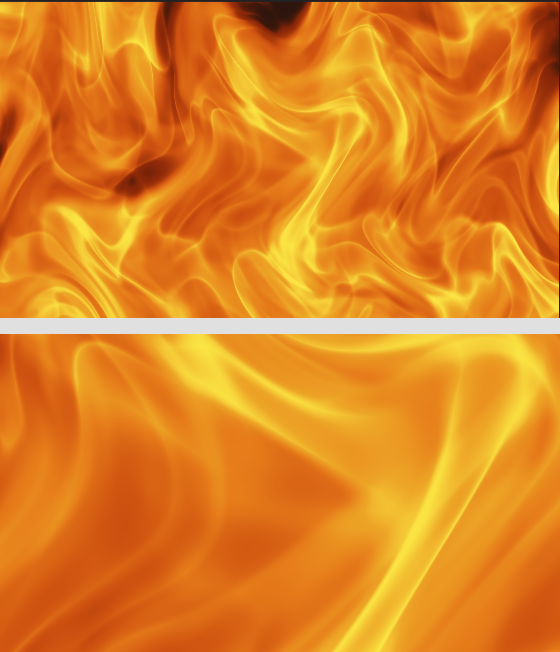
Top: the whole. Bottom: its middle third, enlarged.
Reproduce this texture procedurally as a WebGL 1 fragment shader.

```glsl
precision highp float;
uniform vec2 u_resolution;

#define FLAME_SCALE vec2(3.2, 2.4)
#define CURL_STEP 0.13
#define SHEET_GAIN 1.35
#define SHEET_FADE 0.17
#define CRISP_EDGE 0.03
#define BLURRED_EDGE 0.15
#define RIM_GAIN 1.0
#define FIBRE_GAIN 0.4
#define BODY_GAIN 1.5
#define POCKET_GAIN 2.6
#define HEAT_BIAS -0.66
#define HEAT_CONTRAST 1.6

const vec3 SOOT = vec3(0.17, 0.08, 0.05);
const vec3 EMBER = vec3(0.53, 0.15, 0.03);
const vec3 RUST = vec3(0.80, 0.31, 0.06);
const vec3 ORANGE = vec3(0.90, 0.48, 0.10);
const vec3 AMBER = vec3(0.93, 0.65, 0.15);
const vec3 YELLOW = vec3(0.98, 0.89, 0.26);
const vec3 FRAME = vec3(0.14, 0.13, 0.14);

vec2 hashGradient(vec2 cell) {
  vec2 k = vec2(dot(cell, vec2(127.1, 311.7)), dot(cell, vec2(269.5, 183.3)));
  return fract(sin(k) * 43758.5453) * 2.0 - 1.0;
}

// Gradient noise, centred on zero
float noise(vec2 p) {
  vec2 i = floor(p), f = fract(p);
  vec2 u = f * f * f * (f * (f * 6.0 - 15.0) + 10.0);
  vec2 e = vec2(1.0, 0.0);
  float low = mix(dot(hashGradient(i), f),
                  dot(hashGradient(i + e.xy), f - e.xy), u.x);
  float high = mix(dot(hashGradient(i + e.yx), f - e.yx),
                   dot(hashGradient(i + e.xx), f - e.xx), u.x);
  return mix(low, high, u.y);
}

// Divergence-free flow that rolls the flames into curls
vec2 curl(vec2 p) {
  vec2 e = vec2(0.02, 0.0);
  float n = noise(p);
  return vec2(noise(p + e.yx) - n, n - noise(p + e.xy)) / e.x;
}

vec2 rotate(vec2 p, float angle) {
  float c = cos(angle), s = sin(angle);
  return vec2(c * p.x - s * p.y, s * p.x + c * p.y);
}

// Steep on one side, fading away on the other
float sheet(float d, float softness) {
  return smoothstep(-softness, softness, d) * exp(-max(d, 0.0) / SHEET_FADE);
}

// Colour stops lie at the middle of each tone's share of the area
vec3 fireColor(float heat) {
  vec3 c = mix(SOOT, EMBER, smoothstep(0.0, 0.055, heat));
  c = mix(c, RUST, clamp((heat - 0.055) / 0.19, 0.0, 1.0));
  c = mix(c, ORANGE, clamp((heat - 0.245) / 0.30, 0.0, 1.0));
  c = mix(c, AMBER, clamp((heat - 0.545) / 0.25, 0.0, 1.0));
  return mix(c, YELLOW, clamp((heat - 0.795) / 0.165, 0.0, 1.0));
}

void main() {
  vec2 uv = gl_FragCoord.xy / u_resolution;
  vec2 p = gl_FragCoord.xy / u_resolution.y * FLAME_SCALE + vec2(3.7, 8.2);

  // Flow shared by all flames
  vec2 q = p;
  for (int i = 0; i < 3; i++) q += CURL_STEP * curl(q * 0.8);

  // Broad masses and deep dark pockets
  float body = noise(q * 0.6 + 5.3) + 0.6 * noise(q * 1.3 + 21.0);
  float hollow = noise(q * 0.75 + 40.7) + 0.3 * noise(q * 1.9 + 3.0);
  float pocket = smoothstep(0.12, 0.5, hollow);

  // Translucent sheets, each curling its own way so that they cross
  float sheets = 0.0, rims = 0.0;
  for (int i = 0; i < 5; i++) {
    float k = float(i);
    vec2 s = q;
    for (int j = 0; j < 3; j++) s += CURL_STEP * curl(s * 1.1 + 13.7 * k);
    vec2 t = rotate(s, 0.5 * k) * (0.75 + 0.25 * k) + 17.3 * k;
    float weight = 1.0 - 0.12 * k;
    float fold = noise(t) + 0.22 * noise(t * 2.3 + 4.0) - 0.05;
    float focus = smoothstep(-0.15, 0.3, noise(p * 1.1 + 9.1 * k));
    sheets += weight * sheet(fold, mix(BLURRED_EDGE, CRISP_EDGE, focus));
    rims += focus * weight * exp(-abs(fold - 0.02) / 0.03);
  }

  // Faint fibres drawn out along the flow
  vec2 drawn = q + 0.2 * curl(q * 1.2 + 31.0);
  float fibres = noise(drawn * vec2(4.0, 1.0)) + 0.6 * noise(drawn * vec2(9.0, 2.0) + 7.0);

  float z = HEAT_BIAS + BODY_GAIN * body + FIBRE_GAIN * fibres - POCKET_GAIN * pocket;
  z += (1.0 - 0.5 * pocket) * (SHEET_GAIN * sheets + RIM_GAIN * rims) * 0.75;
  z += 0.5 * (0.5 - uv.y);
  float heat = 1.0 / (1.0 + exp(-HEAT_CONTRAST * z));
  vec3 color = fireColor(heat);

  // Thin dark margin along the top and right
  float margin = max(smoothstep(0.992, 0.996, uv.y), smoothstep(0.9975, 0.999, uv.x));
  gl_FragColor = vec4(mix(color, FRAME, margin), 1.0);
}
```
